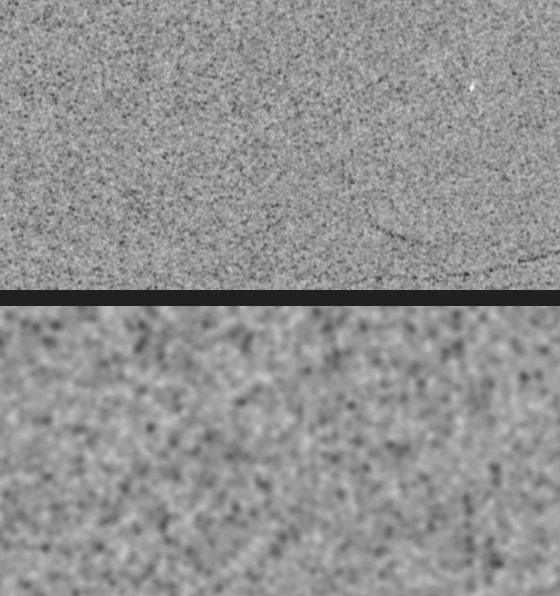
Top, the full canvas; bottom, a detail of the centre.
This texture is drawn by a WebGL 1 fragment shader. Its source:

```glsl
precision highp float;

uniform vec2 u_resolution;

const float BASE_GREY = 0.585;
const float FINE_CELLS = 122.0;
const float SPECK_CELLS = 74.0;
const float MOTTLE_CELLS = 17.0;

vec3 hash3(vec2 cell) {
  vec3 q = fract(cell.xyx * vec3(0.1031, 0.1030, 0.0973));
  q += dot(q, q.yxz + 33.33);
  return fract((q.xxy + q.yzz) * q.zyx);
}

// Cellular noise: one soft blob per cell, zero mean, skewed by rarity
float grain(vec2 p, float cells, float sharpness, float rarity, float seed) {
  vec2 q = p * cells + seed;
  vec2 home = floor(q);
  float sum = 0.0;
  for (int j = -1; j <= 1; j++) {
    for (int i = -1; i <= 1; i++) {
      vec2 cell = home + vec2(float(i), float(j));
      vec3 h = hash3(cell);
      vec2 d = q - cell - mix(vec2(0.1), vec2(0.9), h.xy);
      float weight = pow(h.z, rarity) - 1.0 / (rarity + 1.0);
      sum += weight * exp(-sharpness * dot(d, d));
    }
  }
  return sum;
}

// Soft line between two points
float stroke(vec2 p, vec2 a, vec2 b, float width) {
  vec2 ab = b - a;
  float t = clamp(dot(p - a, ab) / dot(ab, ab), 0.0, 1.0);
  float d = length(p - a - ab * t) / width;
  return exp(-d * d);
}

vec2 wander(vec2 p) {
  return p + 0.003 * vec2(sin(p.y * 71.0 + p.x * 23.0),
                          sin(p.x * 83.0) + 0.7 * sin(p.x * 191.0 + 1.3));
}

float cracks(vec2 p) {
  vec2 q = wander(p);
  // Long crack rising to the right
  float lower = 0.6 * stroke(q, vec2(1.14, 0.005), vec2(1.25, 0.038), 0.006);
  lower = max(lower, stroke(q, vec2(1.25, 0.038), vec2(1.37, 0.046), 0.007));
  lower = max(lower, 0.8 * stroke(q, vec2(1.37, 0.046), vec2(1.54, 0.034), 0.007));
  lower = max(lower, 0.9 * stroke(q, vec2(1.54, 0.050), vec2(1.68, 0.062), 0.008));
  lower = max(lower, stroke(q, vec2(1.68, 0.062), vec2(1.79, 0.093), 0.007));
  lower = max(lower, stroke(q, vec2(1.79, 0.093), vec2(1.94, 0.138), 0.007));
  // Fainter branches above it
  float upper = 0.9 * stroke(q, vec2(1.27, 0.235), vec2(1.36, 0.190), 0.009);
  upper = max(upper, 0.7 * stroke(q, vec2(1.36, 0.190), vec2(1.45, 0.165), 0.008));
  upper = max(upper, 0.4 * stroke(q, vec2(1.45, 0.165), vec2(1.55, 0.050), 0.008));
  upper = max(upper, 0.35 * stroke(q, vec2(1.45, 0.165), vec2(1.72, 0.155), 0.009));
  float chip = 0.7 * stroke(q, vec2(1.04, 0.260), vec2(1.07, 0.250), 0.008);
  return max(max(lower, upper), chip);
}

void main() {
  vec2 p = gl_FragCoord.xy / u_resolution.y;
  float across = gl_FragCoord.x / u_resolution.x;

  // Grain layers, with stronger specks toward the left
  float fine = grain(p, FINE_CELLS, 2.6, 1.0, 7.0);
  float specks = grain(p, SPECK_CELLS, 4.8, 4.0, 41.0);
  float mottle = grain(p, MOTTLE_CELLS, 2.5, 1.0, 93.0);
  float shade = BASE_GREY + 0.19 * fine + 0.022 * mottle;
  shade -= mix(0.31, 0.23, across) * specks;
  shade += 0.008 * (across - 0.5) + 0.004 * sin(p.x * 4.1 + 2.0 * sin(p.y * 3.3));

  // Cracks broken up by the grain
  float crumble = clamp(0.8 + 1.0 * specks - 1.2 * fine, 0.3, 1.4);
  shade -= 0.17 * cracks(p) * crumble;

  // Dark pit and bright fleck with a faint tail
  vec2 pit = vec2(1.772, 0.746);
  shade -= 0.42 * stroke(p, pit, pit + vec2(0.003, 0.0), 0.006);
  float tail = 0.6 * stroke(p, vec2(1.625, 0.686), vec2(1.632, 0.716), 0.004);
  float core = stroke(p, vec2(1.627, 0.695), vec2(1.628, 0.701), 0.007);
  shade = mix(shade, 1.0, max(tail, core));

  gl_FragColor = vec4(vec3(clamp(shade, 0.0, 1.0)), 1.0);
}
```
